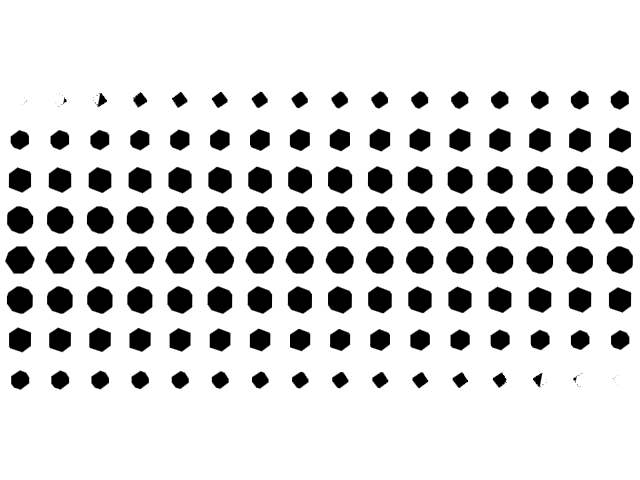
A WebGL 2 fragment shader for this pattern:

```glsl
#version 300 es
precision highp float;
// Draws a contact sheet of slices through a tilted rhombicuboctahedron.

#define COLUMNS 16.0
#define ROWS 8.0
#define CELLS_PER_HEIGHT 12.0
#define SLICE_STEP (1.0 / 192.0)
#define FACE_DISTANCE 0.3211
#define CORNER_RATIO 1.0557
#define TILT vec2(-0.0412, 0.0076)
#define SPIN 0.611
#define INK vec3(0.0)
#define PAPER vec3(1.0)

uniform vec2 u_resolution;
out vec4 fragColor;

// Square faces lie on axis and edge normals, triangles on corner normals.
float rhombicuboctahedron(vec3 p, float size) {
    vec3 q = abs(p);
    float axisFaces = max(q.x, max(q.y, q.z));
    float edgeFaces = max(q.x + q.y, max(q.y + q.z, q.z + q.x)) * inversesqrt(2.0);
    float cornerFaces = (q.x + q.y + q.z) * inversesqrt(3.0);
    return max(max(axisFaces, edgeFaces) - size, cornerFaces - size * CORNER_RATIO);
}

// Rotates a point so that an edge face of the solid looks almost straight up.
vec3 toSolid(vec3 p) {
    vec3 up = normalize(vec3(TILT, 1.0));
    vec3 side = vec3(cos(SPIN), sin(SPIN), 0.0);
    side = normalize(side - up * dot(side, up));
    vec3 across = cross(up, side);
    float h = dot(p, up);
    float v = dot(p, across);
    return vec3(dot(p, side), (h + v) * inversesqrt(2.0), (h - v) * inversesqrt(2.0));
}

void main() {
    // Grid of square cells, centred on the canvas
    vec2 grid = (gl_FragCoord.xy - 0.5 * u_resolution) * CELLS_PER_HEIGHT / u_resolution.y;
    grid += 0.5 * vec2(COLUMNS, ROWS);
    vec2 cell = floor(grid);
    vec2 local = grid - cell - 0.5;

    // Slice height falls in reading order
    float index = (ROWS - 1.0 - cell.y) * COLUMNS + cell.x;
    float height = (0.5 * (COLUMNS * ROWS - 1.0) - index) * SLICE_STEP;
    float d = rhombicuboctahedron(toSolid(vec3(local, height)), FACE_DISTANCE);

    // Smooth edge, limited to the sheet
    float coverage = clamp(0.5 - d / max(fwidth(d), 1e-5), 0.0, 1.0);
    bool onSheet = all(greaterThanEqual(cell, vec2(0.0)))
        && all(lessThan(cell, vec2(COLUMNS, ROWS)));
    fragColor = vec4(mix(PAPER, INK, onSheet ? coverage : 0.0), 1.0);
}
```
